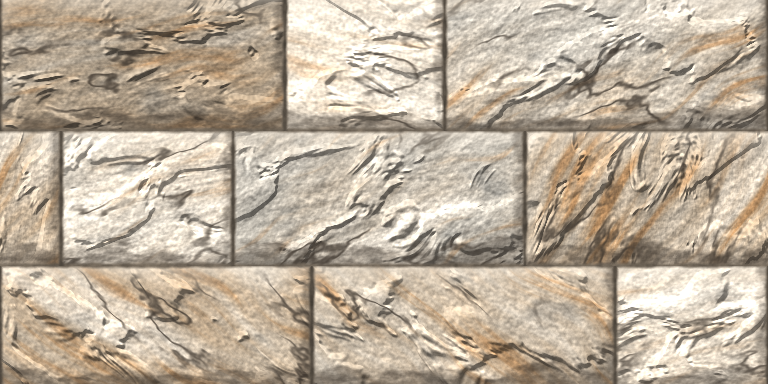
Give the GLSL for this texture, as a WebGL 1 fragment shader.

```glsl
precision highp float;
uniform vec2 u_resolution;

#define JOINT_HALF 0.007
#define LOWER_JOINT 0.307
#define UPPER_JOINT 0.659
#define EDGE_WOBBLE 0.008
#define LEDGE_COUNT 2.6
#define RELIEF 0.021
#define STREAK_SCALE vec2(2.5, 26.0)
#define CRACK_WIDTH 0.035
#define GRAIN 0.20
#define EXPOSURE 1.04

const vec3 GROUT = vec3(0.42, 0.38, 0.33);
const vec3 GREY  = vec3(0.70, 0.68, 0.64);
const vec3 TAN   = vec3(0.73, 0.62, 0.49);
const vec3 RUST  = vec3(0.66, 0.47, 0.29);
const vec3 CREAM = vec3(0.94, 0.90, 0.84);
const vec3 SLATE = vec3(0.46, 0.46, 0.45);
const vec3 DARK  = vec3(0.24, 0.21, 0.18);

vec2 gradientAt(vec2 cell) {
  vec2 q = vec2(dot(cell, vec2(127.1, 311.7)), dot(cell, vec2(269.5, 183.3)));
  return 2.0 * fract(sin(q) * 43758.5) - 1.0;
}

float noise(vec2 p) {
  vec2 i = floor(p), f = fract(p);
  vec2 u = f * f * f * (f * (f * 6.0 - 15.0) + 10.0);
  vec2 e = vec2(1.0, 0.0);
  float low = mix(dot(gradientAt(i), f), dot(gradientAt(i + e), f - e), u.x);
  float high = mix(dot(gradientAt(i + e.yx), f - e.yx),
                   dot(gradientAt(i + 1.0), f - 1.0), u.x);
  return mix(low, high, u.y);
}

float fbm(vec2 p) {
  float sum = 0.0, amp = 0.6;
  for (int i = 0; i < 5; i++) {
    sum += amp * noise(p);
    p = mat2(1.6, 1.2, -1.2, 1.6) * p + 5.3;
    amp *= 0.5;
  }
  return sum;
}

// Split rock: stepped ledges over a rough, rolling surface
float rockHeight(vec2 s, vec2 seed) {
  vec2 q = s * vec2(3.0, 5.5) + seed;
  q += 0.4 * vec2(noise(q * 1.7 + 7.0), noise(q * 1.7 + 19.0));
  float n = fbm(q) * LEDGE_COUNT;
  float ledge = floor(n) + smoothstep(0.0, 0.2, fract(n));
  return 0.5 * ledge + 0.3 * n + 0.16 * fbm(s * vec2(24.0, 38.0) + seed);
}

void main() {
  vec2 p = gl_FragCoord.xy / u_resolution * vec2(2.0, 1.0);
  float px = 1.0 / u_resolution.y;

  // Courses: joint positions, then warmth, lightness and bedding angle per stone
  vec3 joints = vec3(0.159, 0.607, 1.367);
  vec3 warmths = vec3(0.28, 0.06, 0.75);
  vec3 lights = vec3(0.13, 0.0, -0.03);
  vec3 tilts = vec3(0.35, 0.5, 1.0);
  vec2 span = vec2(LOWER_JOINT, UPPER_JOINT);
  float course = 1.0;
  if (p.y > UPPER_JOINT) {
    joints = vec3(0.0, 0.742, 1.158);
    warmths = vec3(0.6, 0.42, 0.25);
    lights = vec3(-0.13, 0.16, 0.02);
    tilts = vec3(0.15, -0.12, 0.5);
    span = vec2(UPPER_JOINT, 1.012);
    course = 2.0;
  } else if (p.y < LOWER_JOINT) {
    joints = vec3(0.0, 0.812, 1.602);
    warmths = vec3(0.85, 0.6, 0.48);
    lights = vec3(-0.02, 0.0, 0.13);
    tilts = vec3(-0.6, -0.68, 0.25);
    span = vec2(-0.012, LOWER_JOINT);
    course = 0.0;
  }

  // Stone under this point; the last one wraps round the side edges
  float x = p.x < joints.x ? p.x + 2.0 : p.x;
  vec3 pick = x < joints.y ? vec3(1, 0, 0) : x < joints.z ? vec3(0, 1, 0) : vec3(0, 0, 1);
  float left = dot(pick, joints);
  float right = dot(pick, vec3(joints.yz, joints.x + 2.0));
  float warmth = dot(pick, warmths), light = dot(pick, lights), tilt = dot(pick, tilts);
  vec2 seed = vec2(17.3, 9.7) * (1.0 + course * 3.0 + dot(pick, vec3(0, 1, 2)));
  vec2 local = vec2(x - left, p.y - span.x);
  vec2 along = vec2(cos(tilt), sin(tilt)), across = vec2(-along.y, along.x);
  vec2 s = vec2(dot(local, along), dot(local, across));

  // Bedding colour: streaks, rust, pale veins and slate stains
  float bend = noise(s * 4.0 + seed);
  float streak = fbm(s * STREAK_SCALE + vec2(0.0, 2.5 * bend) + seed);
  float patches = fbm(s * vec2(2.5, 5.0) + seed + 31.0);
  float vein = smoothstep(0.08, 0.26, noise(s * vec2(1.2, 7.0) + 0.3 * bend + seed + 11.0));
  vec3 col = mix(GREY, TAN, clamp(warmth + 1.1 * patches + 0.4 * streak, 0.0, 1.0));
  float rust = smoothstep(0.08, 0.42, streak + 0.5 * patches + 0.2 * (warmth - 0.4));
  col = mix(col, RUST, 0.6 * rust);
  col = mix(col, CREAM, clamp(0.22 + 0.45 * vein - 0.9 * streak + 2.2 * light, 0.0, 0.9));
  float stain = smoothstep(0.12, 0.4, fbm(local * vec2(6.0, 11.0) + seed + 53.0));
  col = mix(col, SLATE, 0.6 * stain * (1.0 - 0.7 * warmth));

  // Relief lit from the upper left
  float e = 0.004, h = rockHeight(s, seed);
  vec2 slope = vec2(rockHeight(s + vec2(e, 0.0), seed), rockHeight(s + vec2(0.0, e), seed)) - h;
  slope = (slope.x * along + slope.y * across) / e;
  float lit = dot(slope, vec2(0.45, -0.85)) * RELIEF;
  col *= 1.0 + clamp(lit, -0.52, 0.26) + 0.7 * light;

  // Wandering cracks and fine grain
  float line = abs(fbm(s * vec2(2.5, 6.0) + seed + 71.0));
  float crack = 1.0 - smoothstep(0.0, CRACK_WIDTH, line);
  crack *= smoothstep(-0.05, 0.2, noise(local * 4.0 + seed + 83.0));
  col = mix(col, DARK, 0.75 * crack);
  col *= 1.0 + GRAIN * (noise(p * 110.0) + noise(p * vec2(60.0, 85.0) + 40.0));

  // Bright upper and left arrises, broken shadow below and at the right
  float wobble = EDGE_WOBBLE * fbm(p * 18.0);
  float toTop = span.y - p.y + wobble, toBottom = local.y + wobble;
  float toLeft = local.x + wobble, toRight = right - x + wobble;
  float arris = exp(-toTop * 32.0) + 0.5 * exp(-toLeft * 45.0);
  col = mix(col, CREAM, clamp(0.6 * arris, 0.0, 0.6));
  float rough = fbm(p * vec2(7.0, 16.0) + seed);
  float under = 1.0 - smoothstep(0.0, 0.03, toBottom - 0.03 - 0.12 * rough);
  float side = 1.0 - smoothstep(0.0, 0.022, toRight - 0.012 - 0.04 * rough);
  float shadow = max(under, 0.75 * side) * clamp(0.65 + 0.9 * fbm(p * vec2(14.0, 45.0)), 0.2, 1.0);
  col = mix(col, DARK, 0.72 * shadow);

  // Recessed joints
  float edge = min(min(toTop + 0.003, toBottom), min(toLeft, toRight));
  float stone = smoothstep(JOINT_HALF - 0.004 - px, JOINT_HALF + 0.002 + px, edge);
  vec3 grout = GROUT * (1.0 + 0.5 * fbm(p * 40.0));
  grout *= 0.75 + 0.25 * smoothstep(0.0, 0.01, min(toLeft, toRight));
  gl_FragColor = vec4(clamp(mix(grout, col, stone) * EXPOSURE, 0.0, 1.0), 1.0);
}
```
